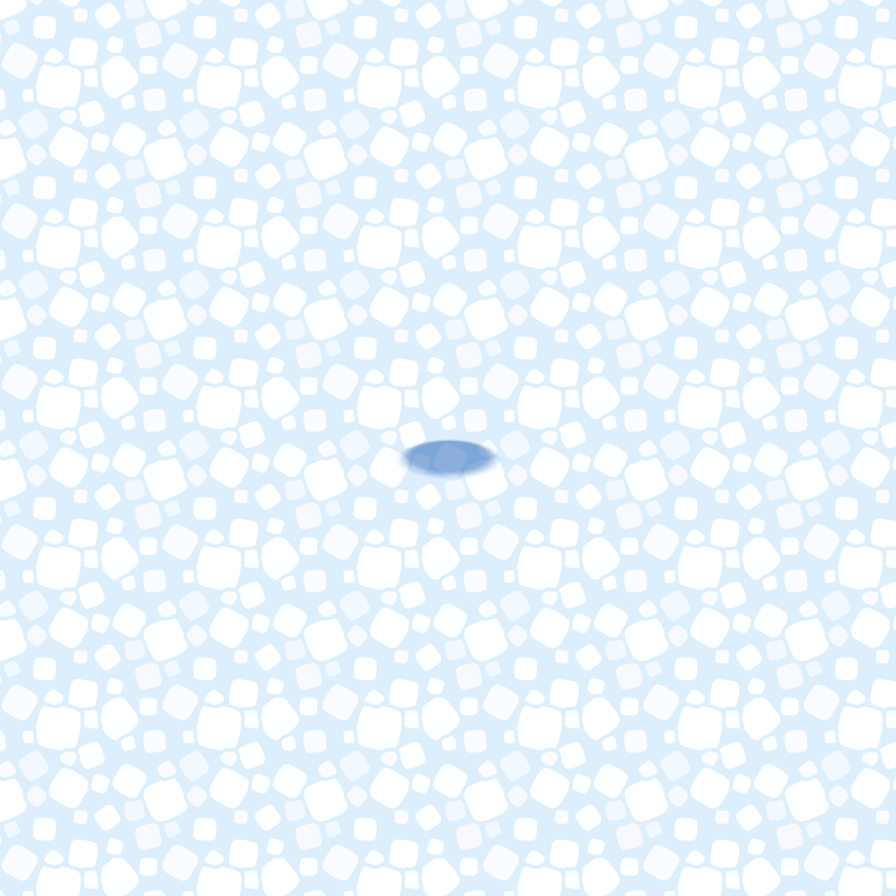
This pattern is drawn by a Shadertoy shader. Its source:

```glsl
const float REPEATS = 5.587;
const int STONES = 26;                      // 26 = 5*5 + 1*1 gives a square lattice
const vec2 LATTICE_STEP = vec2(1.0, 5.0) / 26.0;
const vec2 LATTICE_ORIGIN = vec2(0.364, 0.538);
const float GOLDEN = 0.61803;
const float JITTER = 0.027;
const vec2 LARGE_SIZE = vec2(0.068, 0.136); // half widths, in tiles
const vec2 SMALL_SIZE = vec2(0.038, 0.061);
const float MAX_TURN = 0.75;
const float GAP = 0.020;
const float TINT_LIMIT = 0.103;             // wider stones stay white
const float PALE_SHARE = 0.20;
const float LAVENDER_SHARE = 0.32;

const vec3 SKY = vec3(0.867, 0.939, 0.990);
const vec3 WHITE = vec3(0.997, 0.999, 1.0);
const vec3 PALE = vec3(0.950, 0.978, 0.995);
const vec3 LAVENDER = vec3(0.968, 0.976, 0.998);

const vec2 BLOT_CENTER = vec2(0.501, 0.489);
const vec2 BLOT_RADII = vec2(0.050, 0.0195);
const vec3 BLOT_COLOR = vec3(0.18, 0.42, 0.74);
const float BLOT_OPACITY = 0.55;
const float BLOT_SOFT_TOP = 0.002;
const float BLOT_SOFT_BOTTOM = 0.006;

float hash(float n) {
    return fract(sin(n * 12.9898 + 4.137) * 4375.853);
}

mat2 rotation(float angle) {
    float c = cos(angle), s = sin(angle);
    return mat2(c, -s, s, c);
}

// Rounded square with slightly bulging sides
float squircle(vec2 p, float halfWidth) {
    vec2 q = p * p;
    return sqrt(sqrt(dot(q, q))) - halfWidth;
}

vec3 stoneColor(float tone) {
    if (tone < PALE_SHARE) return PALE;
    if (tone < LAVENDER_SHARE) return LAVENDER;
    return mix(WHITE, LAVENDER, 0.4 * step(0.85, tone));
}

// Large stones spread evenly from the widest down, with few very wide ones
float stoneSize(int i) {
    float rank = 1.0 - fract(float(i) * GOLDEN);
    if (i % 2 == 0) return mix(LARGE_SIZE.x, LARGE_SIZE.y, rank * rank);
    return mix(SMALL_SIZE.x, SMALL_SIZE.y, rank);
}

vec3 pebbles(vec2 p, float pixel) {
    float nearest = 1e3, second = 1e3, tone = 0.5;

    // Large and small stones alternate over a tilted, wrapping lattice
    for (int i = 0; i < STONES; i++) {
        float id = float(i) * 5.0;
        vec2 jitter = vec2(hash(id), hash(id + 1.0)) * 2.0 - 1.0;
        vec2 center = LATTICE_ORIGIN + float(i) * LATTICE_STEP;
        if (i > 0) center += JITTER * jitter;
        vec2 offset = fract(p - center + 0.5) - 0.5;
        float halfWidth = stoneSize(i);
        float turn = MAX_TURN * (hash(id + 3.0) * 2.0 - 1.0);
        float d = squircle(rotation(turn) * offset, halfWidth);

        if (d < nearest) {
            second = nearest;
            nearest = d;
            tone = halfWidth > TINT_LIMIT ? 0.5 : hash(id + 4.0);
        } else {
            second = min(second, d);
        }
    }

    // Keep a channel open where two stones would touch
    float edge = max(nearest, 0.5 * (GAP + nearest - second));
    float cover = 1.0 - smoothstep(-0.75 * pixel, 0.75 * pixel, edge);
    return mix(SKY, stoneColor(tone), cover);
}

// Single soft stain, crisper along its upper rim
float blot(vec2 p) {
    vec2 q = (p - BLOT_CENTER) / BLOT_RADII;
    float d = (length(q) - 1.0) * BLOT_RADII.y;
    float soft = mix(BLOT_SOFT_BOTTOM, BLOT_SOFT_TOP, smoothstep(-1.0, 1.0, q.y));
    return 1.0 - smoothstep(-soft, soft, d);
}

void mainImage(out vec4 fragColor, in vec2 fragCoord) {
    vec2 uv = fragCoord / iResolution.y;
    vec2 fromTop = vec2(uv.x, 1.0 - uv.y);
    vec3 color = pebbles(fromTop * REPEATS, REPEATS / iResolution.y);
    color = mix(color, BLOT_COLOR, BLOT_OPACITY * blot(uv));
    fragColor = vec4(color, 1.0);
}
```
